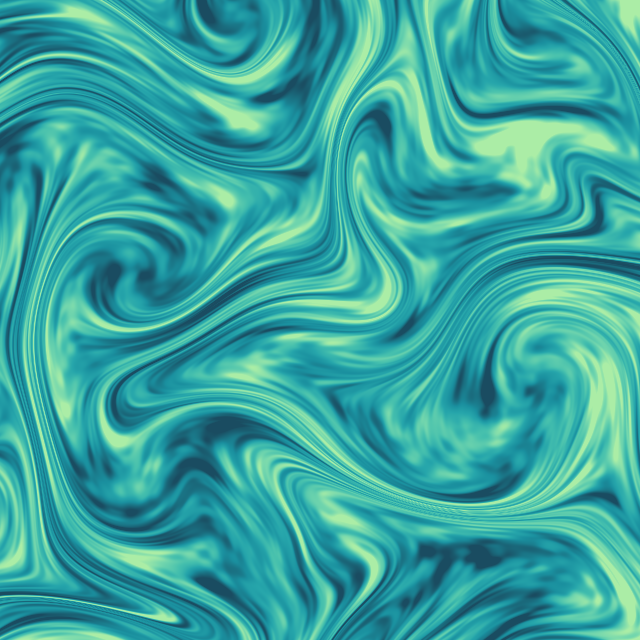
This background is drawn by a three.js fragment shader. Its source:

```glsl
// Teal and lime dye stirred by swirling currents into folded, silky filaments.
#define STEPS 16          // time steps of the stirring
#define WAVES 7           // sine currents layered in the flow
#define SHEAR 2.3         // total shear given by each current
#define BASE_WAVE 7.5     // wavenumber of the widest current
#define WAVE_GROWTH 1.25  // wavenumber ratio between currents
#define DRIFT 1.6         // phase travelled by the currents while stirring
#define DYE_SCALE 15.0    // dye blobs across the canvas before stirring
#define DYE_GAIN 0.7      // strength ratio between dye octaves
#define DYE_SPREAD 0.128  // standard deviation of the dye density
#define SOFTNESS 0.001    // width of the smoothing footprint

varying vec2 vUv;

float hash(vec2 cell) {
  vec3 q = fract(cell.xyx * vec3(0.1031, 0.103, 0.0973));
  q += dot(q, q.yzx + 33.33);
  return fract((q.x + q.y) * q.z);
}

float valueNoise(vec2 p) {
  vec2 cell = floor(p);
  vec2 f = fract(p);
  f = f * f * f * (f * (f * 6.0 - 15.0) + 10.0);
  float low = mix(hash(cell), hash(cell + vec2(1.0, 0.0)), f.x);
  float high = mix(hash(cell + vec2(0.0, 1.0)), hash(cell + 1.0), f.x);
  return mix(low, high, f.y);
}

// Area-preserving flow: small sine shears, each across its own direction.
vec2 stir(vec2 p) {
  float c = cos(2.4), s = sin(2.4);
  mat2 turn = mat2(c, s, -s, c);
  for (int i = 0; i < STEPS; i++) {
    float time = float(i) / float(STEPS);
    vec2 along = vec2(0.8, 0.6);
    float k = BASE_WAVE;
    for (int j = 0; j < WAVES; j++) {
      float f = float(j);
      float phase = f * f * 1.9 + 0.7 + DRIFT * time;
      float across = dot(p, vec2(-along.y, along.x));
      p += along * SHEAR / (k * float(STEPS)) * sin(k * across + phase);
      along = turn * along;
      k *= WAVE_GROWTH;
    }
  }
  return p;
}

// Dye density before stirring, in rotated octaves.
float dye(vec2 p) {
  float sum = 0.0, total = 0.0, weight = 1.0;
  p = p * DYE_SCALE + 40.0;
  for (int i = 0; i < 3; i++) {
    sum += weight * valueNoise(p);
    total += weight;
    weight *= DYE_GAIN;
    p = mat2(1.6, 1.2, -1.2, 1.6) * p + 17.3;
  }
  return sum / total;
}

// Colour ramp with one unit between neighbouring tones.
vec3 ramp(float t) {
  vec3 color = mix(vec3(0.10, 0.30, 0.38), vec3(0.10, 0.43, 0.50), clamp(t + 1.0, 0.0, 1.0));
  color = mix(color, vec3(0.10, 0.56, 0.62), clamp(t, 0.0, 1.0));
  color = mix(color, vec3(0.15, 0.65, 0.67), clamp(t - 1.0, 0.0, 1.0));
  color = mix(color, vec3(0.27, 0.75, 0.68), clamp(t - 2.0, 0.0, 1.0));
  color = mix(color, vec3(0.45, 0.84, 0.68), clamp(t - 3.0, 0.0, 1.0));
  return mix(color, vec3(0.67, 0.93, 0.65), clamp(t - 4.0, 0.0, 1.0));
}

void main() {
  // Four samples smooth the thinnest filaments.
  float density = 0.0;
  for (int i = 0; i < 4; i++) {
    vec2 corner = vec2(mod(float(i), 2.0), floor(float(i) / 2.0)) - 0.5;
    density += 0.25 * dye(stir(vUv + corner * SOFTNESS));
  }
  float deviation = (density - 0.5) / DYE_SPREAD;
  gl_FragColor = vec4(ramp((deviation + 1.5) / 0.7), 1.0);
}
```
